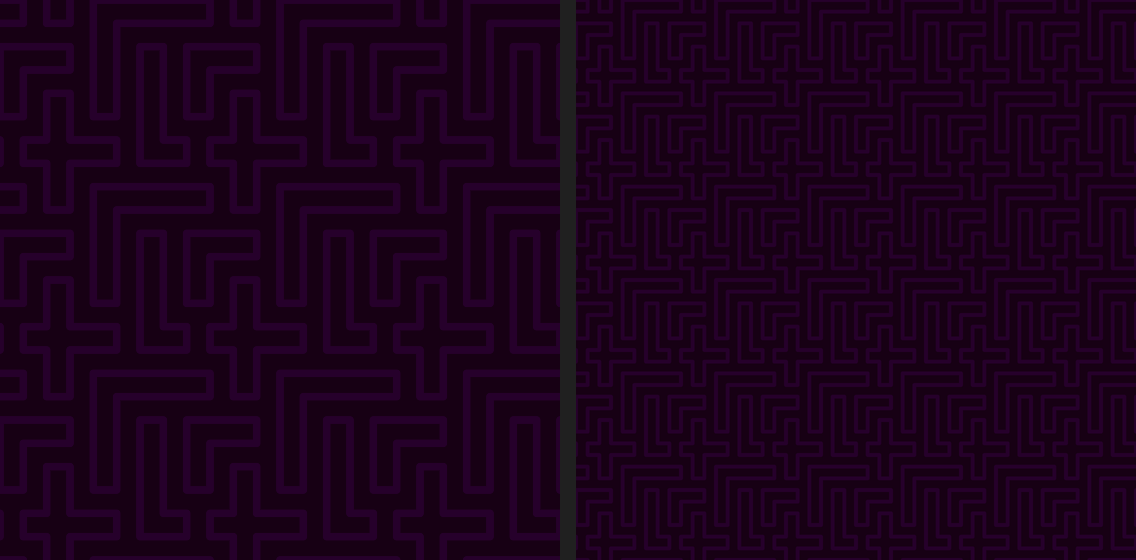
Left, the tile; right, the same tile 2 across and 2 down.
This pattern is drawn by a Shadertoy shader. Its source:

```glsl
// Seamless maze of outlined angle pieces and crosses on a dark plum ground.

const float TILES = 3.0;         // repeats across and down
const float CELLS = 8.0;         // grid cells along one repeat
const float LINE_WIDTH = 0.325;  // in cells
const vec3 GROUND = vec3(0.09, 0.0, 0.08);
const vec3 LINE = vec3(0.15, 0.0, 0.17);

// True if the cell lies in the block of cells at corner, wrapping round the repeat.
bool inBlock(vec2 cell, vec2 corner, vec2 size) {
    return all(lessThan(mod(cell - corner, CELLS), size - 0.5));
}

// True if the cell belongs to one of the four pieces; rows count downwards.
bool inPiece(vec2 cell) {
    bool bigAngle = inBlock(cell, vec2(4, 0), vec2(5, 1))
                 || inBlock(cell, vec2(4, 0), vec2(1, 5));
    bool footed = inBlock(cell, vec2(6, 2), vec2(1, 5))
               || inBlock(cell, vec2(6, 6), vec2(2, 1));
    bool smallAngle = inBlock(cell, vec2(0, 2), vec2(3, 1))
                   || inBlock(cell, vec2(0, 2), vec2(1, 3));
    bool cross4 = inBlock(cell, vec2(2, 4), vec2(1, 5))
               || inBlock(cell, vec2(1, 6), vec2(4, 1));
    return bigAngle || footed || smallAngle || cross4;
}

float boxDistance(vec2 p, vec2 center, vec2 halfSize) {
    return length(max(abs(p - center) - halfSize, 0.0));
}

// Distance to the nearest outline: the closest neighbour on the other side of it.
float outlineDistance(vec2 p) {
    vec2 home = floor(p);
    bool homeInside = inPiece(home);
    float nearest = 1.0;
    for (int y = -1; y <= 1; y++) {
        for (int x = -1; x <= 1; x++) {
            vec2 cell = home + vec2(x, y);
            if (inPiece(cell) != homeInside) {
                nearest = min(nearest, boxDistance(p, cell + 0.5, vec2(0.5)));
            }
        }
    }
    return nearest;
}

void mainImage(out vec4 fragColor, in vec2 fragCoord) {
    vec2 uv = fragCoord / iResolution.xy;
    vec2 p = vec2(uv.x, 1.0 - uv.y) * TILES * CELLS;
    float pixel = TILES * CELLS / min(iResolution.x, iResolution.y);

    // Stroke with a one-pixel soft edge
    float edge = outlineDistance(p) - 0.5 * LINE_WIDTH;
    float stroke = 1.0 - smoothstep(-0.5 * pixel, 0.5 * pixel, edge);
    fragColor = vec4(mix(GROUND, LINE, stroke), 1.0);
}
```
